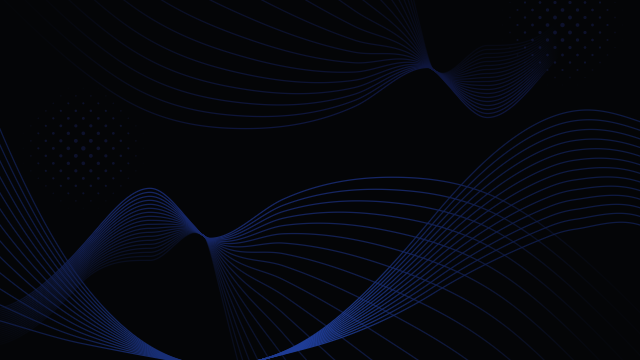
Write a WebGL 1 fragment shader that draws this background.

```glsl
precision highp float;

uniform vec2 u_resolution;

// Cubic between two knots, each given as (x, y, slope)
float span(float x, vec3 a, vec3 b) {
  float h = b.x - a.x;
  float s = (x - a.x) / h;
  float r = 1.0 - s;
  return r * r * ((1.0 + 2.0 * s) * a.y + s * h * a.z)
       + s * s * ((1.0 + 2.0 * r) * b.y - r * h * b.z);
}

// Upper edge of the wide ribbon
float ribbonEdge(float x) {
  vec3 shoulder = vec3(1.0, 3.4, 1.3);
  vec3 valley = vec3(2.45, 4.38, 0.1);
  vec3 bend = vec3(4.0, 3.85, -0.8);
  vec3 climb = vec3(5.2, 2.6, -1.2);
  vec3 crest = vec3(7.05, 1.32, 0.0);
  if (x < shoulder.x) return span(x, vec3(0.0, 1.55, 2.35), shoulder);
  if (x < valley.x) return span(x, shoulder, valley);
  if (x < bend.x) return span(x, valley, bend);
  if (x < climb.x) return span(x, bend, climb);
  if (x < crest.x) return span(x, climb, crest);
  return span(x, crest, vec3(7.68, 1.46, 0.35));
}

float ribbonWidth(float x) {
  return 2.3 * pow(max(1.0 - x / 2.45, 0.0), 2.2)
       + 1.42 * smoothstep(3.1, 6.6, x) - 0.18 * smoothstep(6.9, 7.7, x);
}

// Upper edge of the pinched fan
float fanEdge(float x) {
  vec3 rise = vec3(1.1, 2.82, -1.15);
  vec3 hump = vec3(1.8, 2.26, 0.0);
  vec3 fall = vec3(2.3, 2.68, 1.1);
  vec3 pinch = vec3(2.52, 2.86, 0.0);
  vec3 lift = vec3(3.4, 2.39, -0.45);
  vec3 crest = vec3(4.7, 2.127, 0.0);
  vec3 slope = vec3(6.2, 2.5, 0.6);
  if (x < rise.x) return span(x, vec3(0.0, 3.7, -0.25), rise);
  if (x < hump.x) return span(x, rise, hump);
  if (x < fall.x) return span(x, hump, fall);
  if (x < pinch.x) return span(x, fall, pinch);
  if (x < lift.x) return span(x, pinch, lift);
  if (x < crest.x) return span(x, lift, crest);
  if (x < slope.x) return span(x, crest, slope);
  return span(x, slope, vec3(7.68, 3.75, 1.0));
}

// Gap between fan lines on either side of the pinch
float fanGap(float x) {
  float u = x - 2.45;
  if (u > 0.0) return 0.1 * u * u / ((u + 0.1) * (1.0 + 0.2 * u));
  return 0.048 * smoothstep(0.0, 0.65, -u) - 0.024 * smoothstep(0.65, 1.5, -u);
}

// Coverage of a thin curve from its height offset and slope
float stroke(float dy, float slope, float px) {
  float d = abs(dy) / sqrt(1.0 + slope * slope);
  return clamp((0.0075 - d) / px + 0.5, 0.0, 1.0);
}

vec3 drawFan(vec3 color, vec2 p, vec3 tint, float px) {
  float edge = fanEdge(p.x);
  float gap = fanGap(p.x);
  float edgeSlope = (fanEdge(p.x + 0.01) - edge) / 0.01;
  float gapSlope = (fanGap(p.x + 0.01) - gap) / 0.01;
  float fade = smoothstep(-0.6, 1.7, p.x) * (1.0 - 0.95 * smoothstep(4.6, 7.5, p.x));
  for (int i = 0; i < 19; i++) {
    float k = float(i);
    float reach = p.x > 2.45 ? k + 0.006 * k * k * k : k;
    float line = stroke(p.y - edge - gap * reach, edgeSlope + gapSlope * reach, px);
    color = mix(color, tint, line * fade * mix(1.0, 0.25, k / 18.0));
  }
  return color;
}

vec3 drawRibbon(vec3 color, vec2 p, float px) {
  float edge = ribbonEdge(p.x);
  float width = ribbonWidth(p.x);
  float edgeSlope = (ribbonEdge(p.x + 0.01) - edge) / 0.01;
  float widthSlope = (ribbonWidth(p.x + 0.01) - width) / 0.01;
  float u = p.x - 3.7;
  float v = p.x - 1.8;
  float glow = exp(-u * u * 0.8) + 0.5 * exp(-v * v * 2.0);
  vec3 tint = mix(vec3(0.06, 0.11, 0.29), vec3(0.12, 0.24, 0.6), min(glow, 1.0));
  for (int i = 0; i < 13; i++) {
    float t = float(i) / 12.0;
    float line = stroke(p.y - edge - width * t, edgeSlope + widthSlope * t, px);
    color = mix(color, tint, line * 0.9);
  }
  return color;
}

// Staggered dots shrinking away from the center
float halftone(vec2 p, float px) {
  vec2 q = p / 0.09;
  vec2 diagonal = vec2(q.x + q.y, q.x - q.y) * 0.5;
  vec2 cell = floor(diagonal + 0.5);
  float falloff = length(vec2(cell.x + cell.y, cell.x - cell.y)) * 0.09 / 0.76;
  float d = length(diagonal - cell) * 0.09 * sqrt(2.0);
  float dotSize = mix(0.026, 0.006, min(falloff, 1.0));
  return clamp((dotSize - d) / px + 0.5, 0.0, 1.0) * (1.0 - smoothstep(0.65, 1.05, falloff));
}

void main() {
  // Canvas is 7.68 by 4.32 units with y pointing down
  float px = 4.32 / u_resolution.y;
  vec2 p = gl_FragCoord.xy * px;
  p.y = 4.32 - p.y;
  vec3 color = vec3(0.016, 0.02, 0.027);

  float dots = halftone(p - vec2(1.0, 1.78), px) + halftone(p - vec2(6.75, 0.3), px);
  color = mix(color, vec3(0.055, 0.075, 0.2), dots * 0.85);

  // The upper fan is the lower one turned half around
  vec2 turned = vec2(7.65, 3.67) - p;
  vec3 upper = drawFan(color, turned, vec3(0.055, 0.085, 0.24), px);
  color = mix(color, upper, smoothstep(0.9, 1.4, turned.x));
  color = drawFan(color, p, vec3(0.085, 0.15, 0.4), px);
  color = drawRibbon(color, p, px);
  gl_FragColor = vec4(color, 1.0);
}
```
